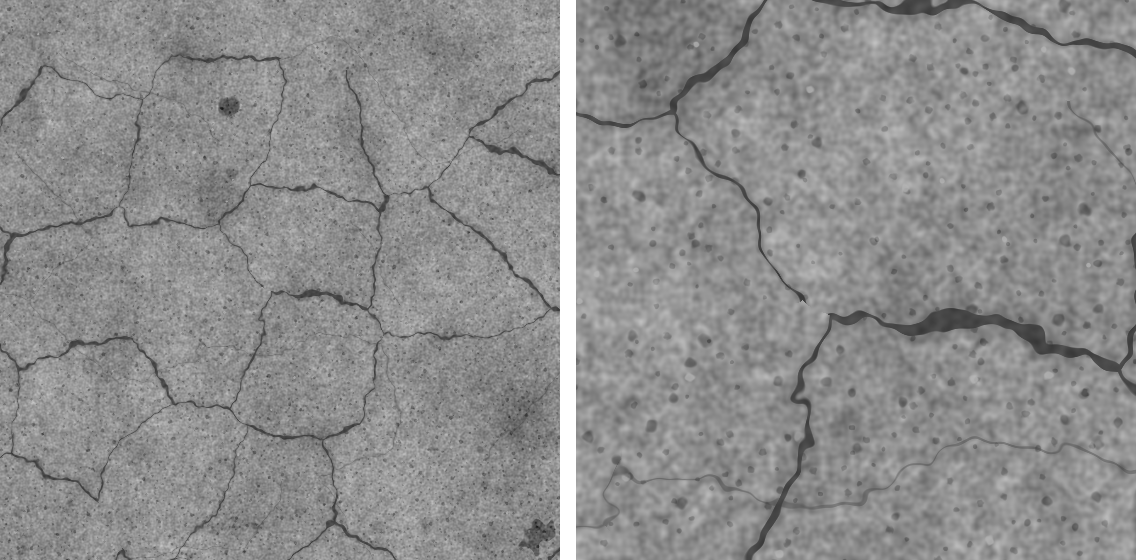
Left: the whole. Right: its middle third, enlarged.
This texture is drawn by a Shadertoy shader. Its source:

```glsl
vec2 hash2(vec2 p) {
    vec3 q = fract(p.xyx * vec3(0.1031, 0.1030, 0.0973));
    q += dot(q, q.yzx + 33.33);
    return fract((q.xx + q.yz) * q.zy);
}

float corner(vec2 cell, vec2 f, vec2 o) {
    return dot(hash2(cell + o) * 2.0 - 1.0, f - o);
}

float gradientNoise(vec2 p) {
    vec2 i = floor(p), f = p - i;
    vec2 u = f * f * f * (f * (f * 6.0 - 15.0) + 10.0);
    float low = mix(corner(i, f, vec2(0, 0)), corner(i, f, vec2(1, 0)), u.x);
    float high = mix(corner(i, f, vec2(0, 1)), corner(i, f, vec2(1, 1)), u.x);
    return mix(low, high, u.y);
}

vec2 noise2(vec2 p) {
    return vec2(gradientNoise(p + 17.3), gradientNoise(p + 91.7));
}

// Bends straight cell borders into ragged fractures
vec2 ragged(vec2 p) {
    return p + 0.06 * noise2(p * 5.0) + 0.022 * noise2(p * 21.0) + 0.007 * noise2(p * 75.0);
}

// Regions whose cells fuse into one unbroken slab
float slabId(vec2 c) {
    if (c.y > 0.82) return 1.0;
    return distance(c, vec2(0.88, 0.1)) < 0.27 ? 2.0 : 0.0;
}

// Voronoi borders, each with its own width; some are missing
float cracks(vec2 p, float density, float halfWidth, float missing, float fuse, float blur) {
    vec2 q = p * density, home = floor(q), nearCell = home, nearPoint = vec2(9.0);
    for (int y = -1; y <= 1; y++)
    for (int x = -1; x <= 1; x++) {
        vec2 cell = home + vec2(x, y);
        vec2 r = cell + 0.08 + 0.84 * hash2(cell) - q;
        if (dot(r, r) < dot(nearPoint, nearPoint)) {
            nearPoint = r;
            nearCell = cell;
        }
    }
    float slab = slabId((nearPoint + q) / density);
    float crumble = 0.75 + 1.3 * gradientNoise(p * 60.0) + 1.6 * max(gradientNoise(p * 9.0), 0.0);
    float result = 0.0;
    for (int y = -2; y <= 2; y++)
    for (int x = -2; x <= 2; x++) {
        vec2 cell = nearCell + vec2(x, y);
        if (x == 0 && y == 0) continue;
        vec2 r = cell + 0.08 + 0.84 * hash2(cell) - q;
        float d = dot(0.5 * (nearPoint + r), normalize(r - nearPoint)) / density;
        vec2 edge = hash2(nearCell + cell + 43.0);
        bool fused = slab > 0.0 && slab == slabId((r + q) / density);
        float present = step(missing, edge.x) * (fused ? 1.0 - fuse : 1.0);
        float w = halfWidth * (0.45 + edge.y) * max(crumble, 0.3);
        float core = 1.0 - smoothstep(w - blur, w + blur, d);
        float shoulder = 0.22 * (1.0 - smoothstep(w, w * 3.5 + blur, d));
        result = max(result, present * max(core, shoulder));
    }
    return result;
}

// Ragged dots on a jittered grid; radius is a fraction of a grid cell
float scatter(vec2 p, float cells, float share, float radius, float seed) {
    vec2 q = mat2(0.8, 0.6, -0.6, 0.8) * p * cells + seed;
    vec2 id = floor(q), kind = hash2(id + 71.0);
    float r = radius * (0.5 + 0.5 * kind.x);
    float d = length(q - id - 0.3 - 0.4 * hash2(id)) + 0.6 * r * gradientNoise(q * 5.0);
    return step(1.0 - share, kind.y) * (1.0 - smoothstep(r * 0.6, r * 1.25, d));
}

float blot(vec2 p, vec2 centre, float radius, float roughness) {
    float d = distance(p, centre) + roughness * radius * gradientNoise(p * 55.0);
    return 1.0 - smoothstep(radius * 0.85, radius * 1.15, d);
}

float concrete(vec2 p) {
    float tone = 0.57 + 0.10 * gradientNoise(p * 5.0) + 0.08 * gradientNoise(p * 20.0);
    tone += 0.10 * gradientNoise(p * 60.0) + 0.14 * gradientNoise(p * 130.0);
    tone += 0.14 * gradientNoise(p * 230.0);
    return tone - 0.07 * smoothstep(0.16, 0.45, gradientNoise(p * 7.0 + 5.0));
}

void mainImage(out vec4 fragColor, in vec2 fragCoord) {
    const float crackTone = 0.25, chipTone = 0.72;
    vec2 p = fragCoord / iResolution.y;
    float pixel = 1.0 / iResolution.y;
    float tone = concrete(p);

    // Pits, more frequent towards the bottom, and pale chips
    float wear = mix(1.3, 0.6, p.y);
    tone -= 0.12 * scatter(p, 90.0, 0.34 * wear, 0.22, 3.0);
    tone -= 0.15 * scatter(p, 46.0, 0.24 * wear, 0.18, 29.0);
    tone -= 0.08 * scatter(p, 17.0, 0.10 * wear, 0.20, 57.0);
    tone = mix(tone, chipTone, 0.7 * scatter(p, 60.0, 0.04, 0.17, 83.0));

    // Oily blots
    tone -= 0.23 * blot(p, vec2(0.41, 0.81), 0.018, 0.4);
    tone -= 0.20 * blot(p, vec2(0.965, 0.045), 0.024, 2.6);

    // Fine hairlines below the main fractures
    vec2 bent = ragged(p);
    float hair = cracks(bent + 3.4, 3.7, 0.0009, 0.62, 0.0, pixel);
    float main = cracks(bent, 4.6, 0.0023, 0.12, 1.0, pixel);
    tone = mix(tone, crackTone, 0.45 * hair);
    tone = mix(tone, crackTone + 0.12 * gradientNoise(p * 150.0), 0.92 * main);

    fragColor = vec4(vec3(clamp(tone, 0.0, 1.0)), 1.0);
}
```
